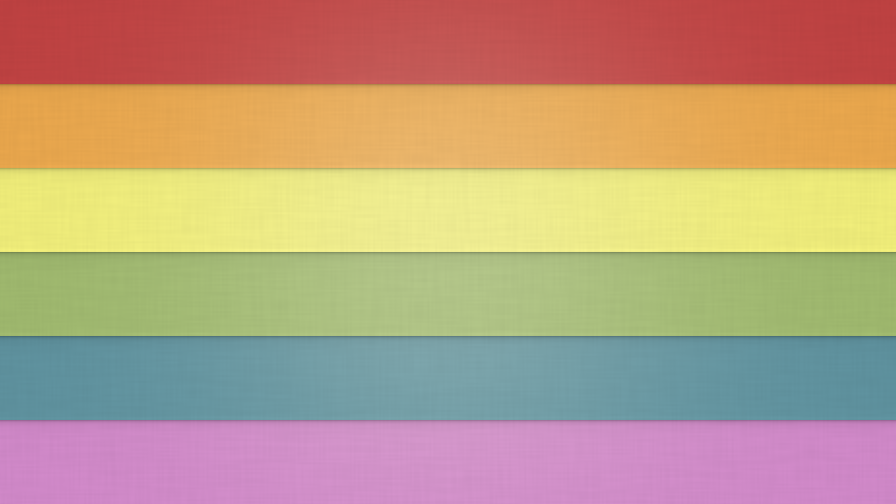
Give the GLSL for this pattern, as a Shadertoy shader.

```glsl
// Six equal horizontal bands of coloured linen, stacked like overlapping strips.
// Each strip casts a thin shadow on the one below; stretched value noise makes
// the woven threads, and a soft radial glow brightens the middle.

const int BANDS = 6;
const vec3 PALETTE[BANDS] = vec3[BANDS](
    vec3(0.735, 0.25, 0.25),    // red
    vec3(0.90, 0.64, 0.29),     // orange
    vec3(0.925, 0.915, 0.465),  // yellow
    vec3(0.61, 0.71, 0.42),     // green
    vec3(0.36, 0.56, 0.61),     // blue
    vec3(0.805, 0.525, 0.775)); // violet

const vec3 GLOW_COLOR = vec3(0.95, 0.94, 0.87);
const float GLOW_STRENGTH = 0.25;
const float GLOW_FALLOFF = 4.0;
const float THREAD_STRENGTH = 0.022;

float hash(vec2 p) {
    vec3 q = fract(p.xyx * 0.1031);
    q += dot(q, q.yzx + 33.33);
    return fract((q.x + q.y) * q.z);
}

float valueNoise(vec2 p) {
    vec2 cell = floor(p);
    vec2 f = fract(p);
    f = f * f * (3.0 - 2.0 * f);
    float low = mix(hash(cell), hash(cell + vec2(1.0, 0.0)), f.x);
    float high = mix(hash(cell + vec2(0.0, 1.0)), hash(cell + 1.0), f.x);
    return mix(low, high, f.y);
}

// Crossed long thin fibres, centred on zero
float linen(vec2 p) {
    float weft = valueNoise(p * vec2(18.0, 260.0));
    float warp = valueNoise(p * vec2(260.0, 18.0) + 71.0);
    float slub = valueNoise(p * vec2(45.0, 110.0) + 37.0);
    return 0.45 * weft + 0.4 * warp + 0.15 * slub - 0.5;
}

// Brightness near a seam; depth is the distance below it
float seamShade(float depth, float pixel) {
    float below = smoothstep(-0.5 * pixel, 0.5 * pixel, depth);
    float d = max(depth, 0.0);
    float shadow = 0.23 * exp(-d / 0.0028) + 0.08 * exp(-d / 0.011);
    float lip = 0.035 * exp(-abs(depth + 0.004) / 0.002);
    return 1.0 - below * shadow + (1.0 - below) * lip;
}

float radialGlow(vec2 p) {
    return exp(-GLOW_FALLOFF * dot(p, p));
}

void mainImage(out vec4 fragColor, in vec2 fragCoord) {
    float pixel = 1.0 / iResolution.y;
    vec2 p = fragCoord * pixel;
    vec2 center = 0.5 * iResolution.xy * pixel;
    float fromTop = 1.0 - p.y;

    // Stack the bands from the top, collecting shade at each seam
    vec3 color = PALETTE[0];
    float shade = 1.0;
    for (int i = 1; i < BANDS; i++) {
        float depth = fromTop - float(i) / float(BANDS);
        color = mix(color, PALETTE[i], smoothstep(-0.5 * pixel, 0.5 * pixel, depth));
        shade *= seamShade(depth, pixel);
    }

    // Light, weave and seams
    color = mix(color, GLOW_COLOR, GLOW_STRENGTH * radialGlow(p - center));
    color *= shade * (1.0 + 2.0 * THREAD_STRENGTH * linen(p));
    fragColor = vec4(clamp(color, 0.0, 1.0), 1.0);
}
```
